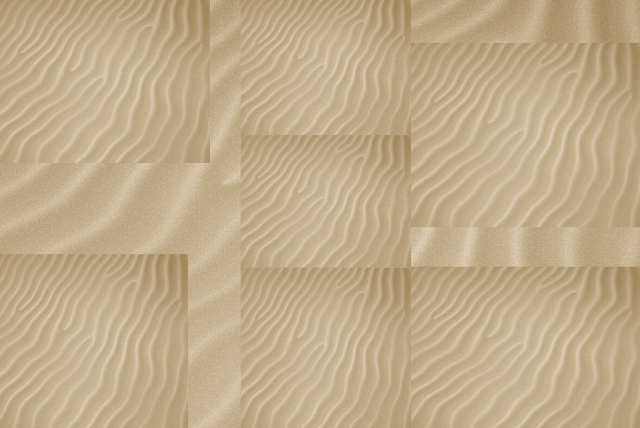
Reproduce this texture procedurally as a WebGL 1 fragment shader.

```glsl
precision highp float;

uniform vec2 u_resolution;

const float TAU = 6.2831853;
const vec3 SHADE_SAND = vec3(0.66, 0.562, 0.4);
const vec3 LIGHT_SAND = vec3(0.85, 0.785, 0.68);

vec2 hash2(vec2 p) {
  vec2 q = vec2(dot(p, vec2(127.1, 311.7)), dot(p, vec2(269.5, 183.3)));
  return fract(sin(q) * 43758.55);
}

// Distance to the nearest scattered point
float cellular(vec2 p) {
  vec2 cell = floor(p);
  float nearest = 2.0;
  for (int j = -1; j <= 1; j++) {
    for (int i = -1; i <= 1; i++) {
      vec2 corner = cell + vec2(float(i), float(j));
      nearest = min(nearest, distance(p, corner + hash2(corner)));
    }
  }
  return nearest;
}

float bump(float x, float width) {
  return exp(-x * x / (width * width));
}

// Layered sines that bend the ripples
float meander(vec2 p) {
  return 0.3 * sin(7.0 * p.y + 5.0 * p.x)
       + 0.2 * sin(14.0 * p.y - 8.0 * p.x + 1.0)
       + 0.1 * sin(24.0 * p.y + 17.0 * p.x + 2.5);
}

// Each turn around a point adds one ripple, which makes a fork
float forks(vec2 p) {
  float turns = 0.0;
  for (int i = 0; i < 6; i++) {
    float k = float(i);
    vec2 center = vec2(fract(0.48 + k * 0.618), 0.52 + 0.43 * fract(k * 0.37));
    vec2 d = p - center;
    float side = 1.0 - 2.0 * mod(k, 2.0);
    turns += side * atan(d.y, d.x) / TAU;
  }
  return turns;
}

// Ripples crowd towards the top left and lean to the right
float ripplePhase(vec2 p) {
  float fan = 10.5 * (p.x - 0.92) * (1.0 + 0.7 * p.y * p.y);
  float lean = p.y * (1.5 * p.y + 1.5 * p.x - 5.5);
  return fan + lean + meander(p) * (0.7 + 0.5 * p.y) + forks(p);
}

// Bright crest with a soft shadow on its right
float rippleTone(vec2 p) {
  float f = fract(ripplePhase(p));
  float crestWidth = mix(0.1, 0.2, p.y);
  float crest = bump(abs(f - 0.5) - 0.5, crestWidth);
  float trough = bump(f - 0.34, 0.24);
  float patches = 0.8 + 0.35 * sin(9.0 * p.x + 4.0 * p.y) * sin(8.0 * p.y - 3.0 * p.x);
  return (0.38 * crest - 0.2 * trough) * patches;
}

// Light middle, dark rim and wide soft stains
float broadTone(vec2 p) {
  vec2 d = p - vec2(0.43, 0.37);
  float glow = 0.58 - 2.3 * dot(d, d);
  float stains = sin(7.0 * p.x + 3.0 * p.y + 2.0) * sin(6.0 * p.y - 4.0 * p.x);
  return 0.46 * glow + 0.07 * stains;
}

vec3 sand(vec2 p, float contrast, float grain) {
  float tone = 0.43 + broadTone(p) + contrast * rippleTone(p) + grain;
  return mix(SHADE_SAND, LIGHT_SAND, clamp(tone, -0.15, 1.05));
}

float box(vec2 p, vec2 low, vec2 high, vec2 soft) {
  vec2 inside = smoothstep(-soft, soft, p - low) * smoothstep(-soft, soft, high - p);
  return inside.x * inside.y;
}

// Lays a small view of the dunes over the ground
vec3 panel(vec3 ground, vec2 p, vec4 area, float grain) {
  vec2 soft = 0.5 / u_resolution;
  vec2 local = (p - area.xy) / (area.zw - area.xy);
  return mix(ground, sand(local, 1.0, grain), box(p, area.xy, area.zw, soft));
}

void main() {
  vec2 st = gl_FragCoord.xy / u_resolution;
  vec2 square = gl_FragCoord.xy / u_resolution.y;

  // Coarse grain on the ground, fine grain on the panels
  float speck = cellular(square * 330.0) + 0.6 * cellular(square * 140.0 + 7.0) - 0.72;
  float fine = 0.13 * speck;

  vec3 color = sand(st * 0.85 + vec2(0.04, 0.08), 0.9, 0.3 * speck);

  // Left column
  color = panel(color, st, vec4(0.0, 0.619, 0.328, 1.0), fine);
  color = panel(color, st, vec4(0.0, 0.0, 0.294, 0.406), fine);

  // Middle column
  color = panel(color, st, vec4(0.376, 0.684, 0.642, 1.0), fine);
  color = panel(color, st, vec4(0.376, 0.375, 0.642, 0.684), fine);
  color = panel(color, st, vec4(0.376, 0.0, 0.642, 0.375), fine);

  // Right column
  color = panel(color, st, vec4(0.642, 0.469, 1.0, 0.9), fine);
  color = panel(color, st, vec4(0.642, 0.0, 1.0, 0.377), fine);

  gl_FragColor = vec4(color, 1.0);
}
```
